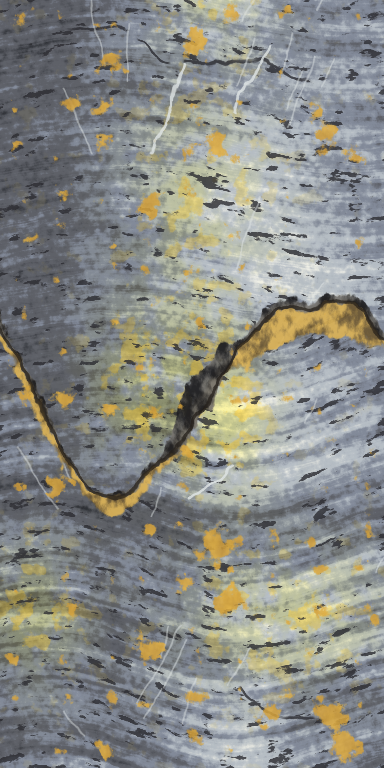
Give the GLSL for this texture, as a WebGL 2 fragment shader.

```glsl
#version 300 es
precision highp float;
// Weathered slate: blue-grey strata under soft pools of light, split by a winding
// fissure with dark rock and ochre fill. Noise gives the strata and grain;
// curves, discs and segments place the fissure, lichen and pale veins.
uniform vec2 u_resolution;
out vec4 fragColor;

float hash(vec2 p) { return fract(sin(dot(p, vec2(127.1, 311.7))) * 43758.5453); }

float noise(vec2 p) {
  vec2 i = floor(p), f = fract(p);
  f = f * f * (3.0 - 2.0 * f);
  return mix(mix(hash(i), hash(i + vec2(1, 0)), f.x),
             mix(hash(i + vec2(0, 1)), hash(i + vec2(1, 1)), f.x), f.y);
}

float fbm(vec2 p) {
  float sum = 0.0, amp = 0.516;
  for (int i = 0; i < 5; i++) {
    sum += amp * noise(p);
    p = mat2(1.7, 1.1, -1.1, 1.7) * p + 7.3;
    amp *= 0.5;
  }
  return sum;
}

// Noise whose long axis stays level
float streaks(float x, float y) {
  vec2 p = vec2(x, y);
  return 0.6 * noise(p) + 0.4 * noise(p * vec2(1.8, 2.3) + 5.0);
}

float glow(vec2 p, float x, float y, float rx, float ry) {
  vec2 e = (p - vec2(x, y)) / vec2(rx, ry);
  return exp(-dot(e, e));
}

float segment(vec2 p, vec2 a, vec2 b) {
  vec2 pa = p - a, ba = b - a;
  return length(pa - ba * clamp(dot(pa, ba) / dot(ba, ba), 0.0, 1.0));
}

float stroke(float d, float w) { return 1.0 - smoothstep(w, w + 0.001 + 1.0 / u_resolution.x, d); }

float span(float a, float b, float soft, float x) {
  return smoothstep(a - soft, a + soft, x) * (1.0 - smoothstep(b - soft, b + soft, x));
}

float fissure(float x) {
  return 1.213 - 0.505 * smoothstep(-0.08, 0.28, x) + 0.49 * smoothstep(0.28, 0.76, x)
       + 0.02 * smoothstep(0.75, 0.9, x) - 0.09 * smoothstep(0.89, 1.02, x);
}

vec3 stone(float t) {
  vec3 c = mix(vec3(0.16, 0.17, 0.19), vec3(0.37, 0.38, 0.41), smoothstep(0.05, 0.36, t));
  c = mix(c, vec3(0.51, 0.54, 0.6), smoothstep(0.36, 0.53, t));
  c = mix(c, vec3(0.71, 0.74, 0.77), smoothstep(0.53, 0.72, t));
  return mix(c, vec3(0.94, 0.94, 0.91), smoothstep(0.72, 0.98, t));
}

void main() {
  vec2 p = gl_FragCoord.xy / u_resolution * vec2(1, 2);
  vec2 wobble = vec2(fbm(p * 16.0), fbm(p * 16.0 + 31.0)) - 0.5;
  vec2 q = p + 0.04 * wobble;
  float slope = (fissure(q.x + 0.01) - fissure(q.x - 0.01)) / 0.02;
  float d = (q.y - fissure(q.x)) / sqrt(1.0 + slope * slope);
  float above = smoothstep(-0.01, 0.01, d);

  // Pools of light on either side of the fissure
  float upper = 0.36 + 0.07 * smoothstep(0.16, 0.23, p.x) + 0.12 * smoothstep(0.5, 0.95, p.x)
    + 0.3 * glow(p, 0.6, 1.45, 0.25, 0.36) + 0.3 * glow(p, 0.57, 2.02, 0.15, 0.14)
    + 0.17 * glow(p, 0.8, 1.27, 0.2, 0.08) + 0.14 * glow(p, 0.4, 0.98, 0.13, 0.2);
  float lower = 0.46 + 0.27 * glow(p, 0.58, 0.92, 0.15, 0.19) + 0.18 * glow(p, 0.87, 0.9, 0.25, 0.2)
    + 0.3 * glow(p, 0.74, 0.42, 0.28, 0.19) + 0.26 * glow(p, 0.63, 0.03, 0.13, 0.17)
    + 0.07 * glow(p, 0.08, 0.42, 0.13, 0.18) - 0.08 * glow(p, 0.27, 0.35, 0.06, 0.35);

  // Bent strata and grain
  float bend = mix(0.055 * cos(6.28 * (p.x - 0.12)), 0.04 * cos(5.0 * (p.x - 0.3)), above);
  float s = p.y - bend + 0.012 * wobble.y;
  lower -= 0.16 * glow(vec2(0, s), 0.0, 0.64, 1.0, 0.065);
  float tone = mix(lower, upper, above);
  tone += mix(0.42, 0.24, above) * (streaks(p.x * 2.2, s * 38.0) - 0.5);
  tone += 0.16 * (streaks(p.x * 9.0, s * 130.0) - 0.5);
  tone += 0.3 * (fbm(p * 75.0) - 0.5) + 0.14 * (fbm(p * 9.0) - 0.5);
  vec3 col = stone(tone);

  // Yellow bloom and gold flecks
  float bloom = min(1.0, 0.65 * glow(p, 0.5, 1.48, 0.2, 0.32) + glow(p, 0.37, 0.98, 0.15, 0.2)
    + glow(p, 0.58, 0.92, 0.12, 0.2) + 0.75 * glow(p, 0.73, 0.4, 0.3, 0.19)
    + 0.9 * glow(p, 0.08, 0.4, 0.14, 0.18) + 0.6 * glow(p, 0.57, 2.0, 0.16, 0.12));
  col *= mix(vec3(1), vec3(1.06, 1.03, 0.72), bloom * smoothstep(0.25, 0.65, fbm(p * 20.0 + 4.0)));
  float fleck = smoothstep(0.64, 0.76, fbm(p * 27.0 + 11.0) + 0.13 * bloom);
  col = mix(col, vec3(0.86, 0.74, 0.3) * (0.6 + 0.6 * tone), fleck * (0.1 + 0.65 * bloom));

  // Dark flakes and two hairline cracks
  float flake = smoothstep(0.68, 0.75, fbm(vec2(p.x * 24.0, s * 60.0)) + 0.03 * p.x);
  float high = q.y - 1.93 + 0.09 * smoothstep(0.3, 0.44, p.x) + 0.06 * smoothstep(0.68, 0.82, p.x);
  float low = q.y - 0.3 + 0.17 * smoothstep(0.5, 0.74, p.x);
  float hair = max(stroke(abs(high), 0.002) * span(0.18, 0.8, 0.02, p.x),
                   stroke(abs(low), 0.002) * span(0.52, 0.86, 0.02, p.x));
  hair *= smoothstep(0.3, 0.5, noise(p * 26.0));
  col = mix(col, vec3(0.17, 0.17, 0.19), 0.8 * max(flake, hair));

  // Pale veins: three long ones, then a random scatter
  float vein = min(segment(q, vec2(0.48, 1.83), vec2(0.4, 1.6)), segment(q, vec2(0.7, 1.87), vec2(0.61, 1.7)));
  vein = min(vein, segment(q, vec2(0.61, 0.79), vec2(0.5, 0.71)));
  float pale = 0.8 * stroke(vein, 0.002);
  for (float i = 0.0; i < 24.0; i++) {
    vec2 k = vec2(i, 3.7), a = vec2(hash(k), 2.0 * hash(k + 1.3));
    float lean = mix(-0.8, 0.3, smoothstep(0.2, 0.4, a.x)) + 0.5 * hash(k + 2.9);
    vec2 b = a + vec2(lean, 1) * (0.06 + 0.14 * hash(k + 4.1));
    pale = max(pale, 0.45 * stroke(segment(p + 0.02 * wobble, a, b), 0.0005));
  }
  col = mix(col, vec3(0.88, 0.9, 0.9), pale);

  // Fissure: ochre fill below, broken rock along it, shadow in the gap
  float rough = fbm(p * vec2(45, 30)), edge = d + 0.03 * (rough - 0.5);
  float depth = 0.022 + 0.025 * glow(p, 0.29, 0.7, 0.06, 0.2) + 0.06 * span(0.64, 0.95, 0.05, p.x);
  vec3 ochre = mix(vec3(0.42, 0.34, 0.2), vec3(0.86, 0.7, 0.34), smoothstep(0.25, 0.65, rough));
  col = mix(col, ochre, 0.92 * span(-depth, 0.004, 0.005, edge));
  float thick = 0.007 + 0.034 * span(0.45, 0.6, 0.04, p.x) + 0.008 * smoothstep(0.6, 0.7, p.x);
  vec3 rock = mix(vec3(0.12, 0.12, 0.13), vec3(0.47, 0.46, 0.44), smoothstep(0.28, 0.75, rough));
  col = mix(col, rock, 0.94 * span(-0.6 * thick, thick, 0.004, edge));
  col = mix(col, vec3(0.13, 0.11, 0.09), 0.7 * stroke(abs(d + 0.4 * thick), 0.003));

  // Lichen: colonies as centre and radius, then small scattered spots
  vec3 colonies[12] = vec3[12](vec3(0.29, 1.83, 0.032), vec3(0.51, 1.885, 0.032), vec3(0.85, 1.655, 0.03),
    vec3(0.39, 1.46, 0.036), vec3(0.565, 1.62, 0.024), vec3(0.15, 0.735, 0.027), vec3(0.56, 0.575, 0.044),
    vec3(0.6, 0.44, 0.036), vec3(0.39, 0.31, 0.03), vec3(0.86, 0.135, 0.045), vec3(0.9, 0.065, 0.04),
    vec3(0.7, 0.14, 0.034));
  vec2 cell = floor(p * 9.0);
  vec2 spot = (cell + 0.25 + 0.5 * vec2(hash(cell), hash(cell + 5.0))) / 9.0;
  float lichen = length(q - spot) - 0.017 * hash(cell + 8.0) * step(0.5, hash(cell + 2.0));
  for (int i = 0; i < 12; i++) lichen = min(lichen, length(q - colonies[i].xy) - colonies[i].z);
  float crust = 1.0 - smoothstep(-0.01, 0.006, lichen + 0.07 * (fbm(p * 48.0) - 0.47));
  col = mix(col, mix(vec3(0.76, 0.56, 0.2), vec3(0.94, 0.74, 0.28), rough), 0.85 * crust);

  fragColor = vec4(clamp(col, 0.0, 1.0), 1);
}
```
